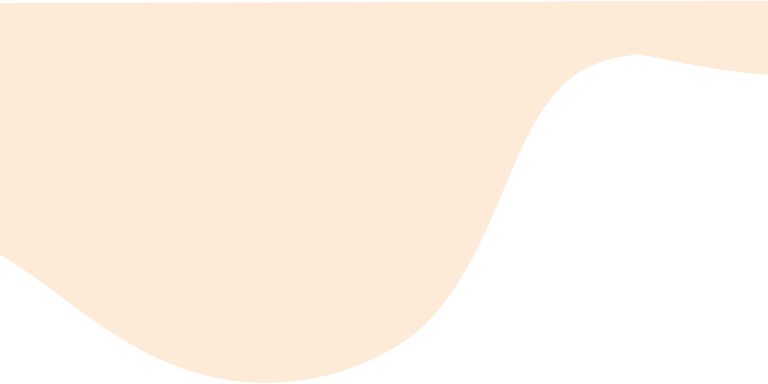
Give the GLSL for this background, as a Shadertoy shader.

```glsl
// A flat peach field on white, bounded below by one sweeping wave
// and above by a thin, slightly tilted white margin.
// The wave is a smooth chain of cubic Hermite arcs with antialiased edges.

// Height (x) and slope (y) of the cubic between two knots (x, height, slope)
vec2 hermiteArc(vec3 a, vec3 b, float x) {
    float span = b.x - a.x;
    float rise = b.y - a.y;
    float t = (x - a.x) / span;
    float linear = span * a.z;
    float square = 3.0 * rise - span * (2.0 * a.z + b.z);
    float cube = span * (a.z + b.z) - 2.0 * rise;
    float height = a.y + t * (linear + t * (square + t * cube));
    float slope = (linear + t * (2.0 * square + 3.0 * t * cube)) / span;
    return vec2(height, slope);
}

// Wave outline: deep trough, steep climb, then a crest with a soft corner
vec2 wave(float x) {
    vec3 knots[9] = vec3[9](
        vec3(0.0, 0.336, -0.58),
        vec3(0.3125, 0.120, -0.62),
        vec3(0.690, 0.003, 0.0),
        vec3(1.042, 0.104, 0.62),
        vec3(1.250, 0.367, 2.05),
        vec3(1.406, 0.703, 1.55),
        vec3(1.661, 0.859, 0.15),
        vec3(1.661, 0.859, -0.20),
        vec3(2.0, 0.805, -0.07));
    vec2 outline = vec2(0.805, 0.0);
    for (int i = 0; i < 8; i++) {
        if (x >= knots[i].x && x < knots[i + 1].x) {
            outline = hermiteArc(knots[i], knots[i + 1], x);
        }
    }
    return outline;
}

void mainImage(out vec4 fragColor, in vec2 fragCoord) {
    // Canvas spans 2 by 1 units
    vec2 p = fragCoord / iResolution.xy * vec2(2.0, 1.0);
    float pixel = 1.0 / iResolution.y;

    // Approximate distances to the lower wave and the upper margin
    vec2 outline = wave(p.x);
    float aboveWave = (p.y - outline.x) / sqrt(1.0 + outline.y * outline.y);
    float belowMargin = mix(0.992, 0.998, p.x * 0.5) - p.y;

    // Peach fill over white
    float inside = min(aboveWave, belowMargin);
    float coverage = clamp(inside / pixel + 0.5, 0.0, 1.0);
    vec3 peach = vec3(0.992, 0.922, 0.843);
    fragColor = vec4(mix(vec3(1.0), peach, coverage), 1.0);
}
```
